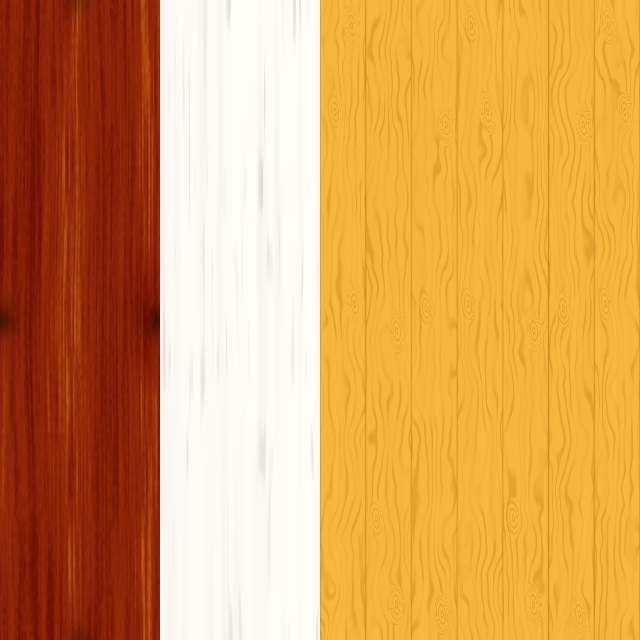
A Shadertoy shader for this texture:

```glsl
// Three upright wood panels: red mahogany, whitewashed board and golden knotted planks.

const float MAHOGANY_END = 0.25;
const float WHITE_END = 0.5;
const float PLANK_COUNT = 7.0;
const float LINES_PER_PLANK = 6.0;
const vec2 KNOT_SIZE = vec2(0.0095, 0.026);

const vec3 MAHOGANY_DARK = vec3(0.43, 0.06, 0.01);
const vec3 MAHOGANY_MID = vec3(0.56, 0.15, 0.03);
const vec3 MAHOGANY_LIGHT = vec3(0.77, 0.36, 0.06);
const vec3 WHITE_BASE = vec3(0.995, 0.99, 0.965);
const vec3 WHITE_GRAIN = vec3(0.87, 0.85, 0.82);
const vec3 GOLD_BASE = vec3(0.975, 0.725, 0.255);
const vec3 GOLD_GRAIN = vec3(0.87, 0.595, 0.15);
const vec3 GOLD_SEAM = vec3(0.76, 0.48, 0.09);

// Knot places for three plank kinds: x across the plank, y up the canvas
const vec2 KNOTS[9] = vec2[9](
    vec2(0.31, 0.96), vec2(0.67, 0.825), vec2(0.24, 0.525),
    vec2(0.68, 0.483), vec2(0.23, 0.19), vec2(0.67, 0.055),
    vec2(0.76, 0.805), vec2(0.32, 0.518), vec2(0.67, 0.04));

float hash(vec2 p) {
    vec3 q = fract(vec3(p.xyx) * 0.1031);
    q += dot(q, q.yzx + 33.33);
    return fract((q.x + q.y) * q.z);
}

float noise(vec2 p) {
    vec2 cell = floor(p), f = fract(p);
    f = f * f * (3.0 - 2.0 * f);
    float low = mix(hash(cell), hash(cell + vec2(1, 0)), f.x);
    float high = mix(hash(cell + vec2(0, 1)), hash(cell + vec2(1, 1)), f.x);
    return mix(low, high, f.y);
}

float bell(float d, float width) {
    d /= width;
    return exp(-d * d);
}

vec3 mahogany(vec2 p) {
    // Amber glows: a swelling central flame and the two margins
    float belly = 4.0 * p.y * (1.0 - p.y);
    float awayFromMiddle = smoothstep(0.02, 0.14, abs(p.y - 0.5));
    float flame = bell(p.x - 0.124 + 0.018 * belly, mix(0.012, 0.036, belly));
    float right = bell(p.x - 0.228, 0.022) * awayFromMiddle;
    float left = bell(p.x, 0.02) * smoothstep(0.5, 0.4, p.y) * smoothstep(0.02, 0.25, p.y);
    float glow = 0.65 * flame + 0.6 * right + 0.4 * left;

    // Fibres, strongest inside the glows
    float drift = 0.006 * noise(vec2(p.x * 20.0, p.y * 4.0));
    float fine = noise(vec2((p.x + drift) * 400.0, p.y * 8.0)) - 0.5;
    float broad = noise(vec2((p.x + drift) * 150.0, p.y * 3.0 + 9.0)) - 0.5;
    float fleck = noise(p * vec2(420.0, 110.0)) - 0.5;
    float tone = 0.26 + 0.5 * glow + fine * (0.22 + 0.6 * glow) + broad * 0.3 + fleck * 0.14;

    // Burnt marks at the side middles and at both ends
    vec2 side = vec2(min(p.x, MAHOGANY_END - p.x) / 0.022, (p.y - 0.5) / 0.022);
    vec2 tip = vec2((p.x - 0.124) / 0.014, min(p.y, 1.0 - p.y) / 0.025);
    float burn = 0.75 * exp(-dot(side, side)) + 0.4 * exp(-dot(tip, tip));
    tone = clamp(tone, 0.0, 1.0);
    vec3 color = mix(MAHOGANY_DARK, MAHOGANY_MID, smoothstep(0.0, 0.45, tone));
    color = mix(color, MAHOGANY_LIGHT, smoothstep(0.4, 1.0, tone));
    return color * (1.0 - 0.6 * burn);
}

vec3 whitewash(vec2 p) {
    float sway = 0.006 * noise(p * vec2(18.0, 5.0));
    float x = p.x + sway;
    float column = noise(vec2(x * 110.0, p.y * 1.5));
    float streak = noise(vec2(x * 230.0, p.y * 7.0 + 31.0));
    float patches = noise(vec2(x * 60.0, p.y * 6.0 + 57.0));
    float grain = 0.22 * column * column;
    grain += 0.75 * smoothstep(0.66, 0.98, streak) * smoothstep(0.35, 0.8, patches);
    return mix(WHITE_BASE, WHITE_GRAIN, grain);
}

vec3 goldenPlanks(vec2 p) {
    float plankWidth = (1.0 - WHITE_END) / PLANK_COUNT;
    float across = (p.x - WHITE_END) / plankWidth;
    float plank = clamp(floor(across), 0.0, PLANK_COUNT - 1.0);
    float u = across - plank;
    int kind = int(mod(plank, 3.0));

    // Wavy grain phase, bent into rings around each knot
    vec2 seed = vec2(plank * 17.0, plank * 29.0);
    float phase = u * LINES_PER_PLANK + 2.2 * noise(vec2(u * 3.0, p.y * 13.0) + seed);
    phase += 0.6 * noise(vec2(u * 6.0, p.y * 38.0) + seed);
    float knotty = 0.0;
    for (int i = 0; i < 3; i++) {
        vec2 knot = KNOTS[kind * 3 + i];
        if (plank < 0.5) knot.x = 1.0 - knot.x;
        vec2 d = vec2((u - knot.x) * plankWidth, p.y - knot.y) / KNOT_SIZE;
        d.x += 0.25 * d.y;
        float near = exp(-0.8 * dot(d, d));
        phase = mix(phase, length(d) * 2.6, smoothstep(0.15, 0.6, near));
        knotty = max(knotty, near);
    }

    // Broken thin lines over faint tonal bands
    float line = 1.0 - smoothstep(0.04, 0.24, abs(fract(phase) - 0.5));
    float broken = smoothstep(0.3, 0.75, noise(vec2(u * 5.0, p.y * 16.0) + seed + 71.0));
    float band = noise(vec2(u * 9.0, p.y * 5.0) + seed + 43.0);
    float grain = line * (0.15 + 0.5 * max(broken, knotty)) + 0.16 * band;
    vec3 color = mix(GOLD_BASE, GOLD_GRAIN, grain);

    // Grooves between planks
    float seamId = floor(across + 0.5);
    float seam = bell((across - seamId) * plankWidth, 0.0013);
    return mix(color, GOLD_SEAM, seam * (0.4 + 0.35 * hash(vec2(seamId, 5.0))));
}

void mainImage(out vec4 fragColor, in vec2 fragCoord) {
    vec2 p = fragCoord / iResolution.xy;
    float soft = 0.5 / iResolution.x;
    vec3 color = mix(mahogany(p), whitewash(p), smoothstep(-soft, soft, p.x - MAHOGANY_END));
    color = mix(color, goldenPlanks(p), smoothstep(-soft, soft, p.x - WHITE_END));
    fragColor = vec4(color, 1.0);
}
```
